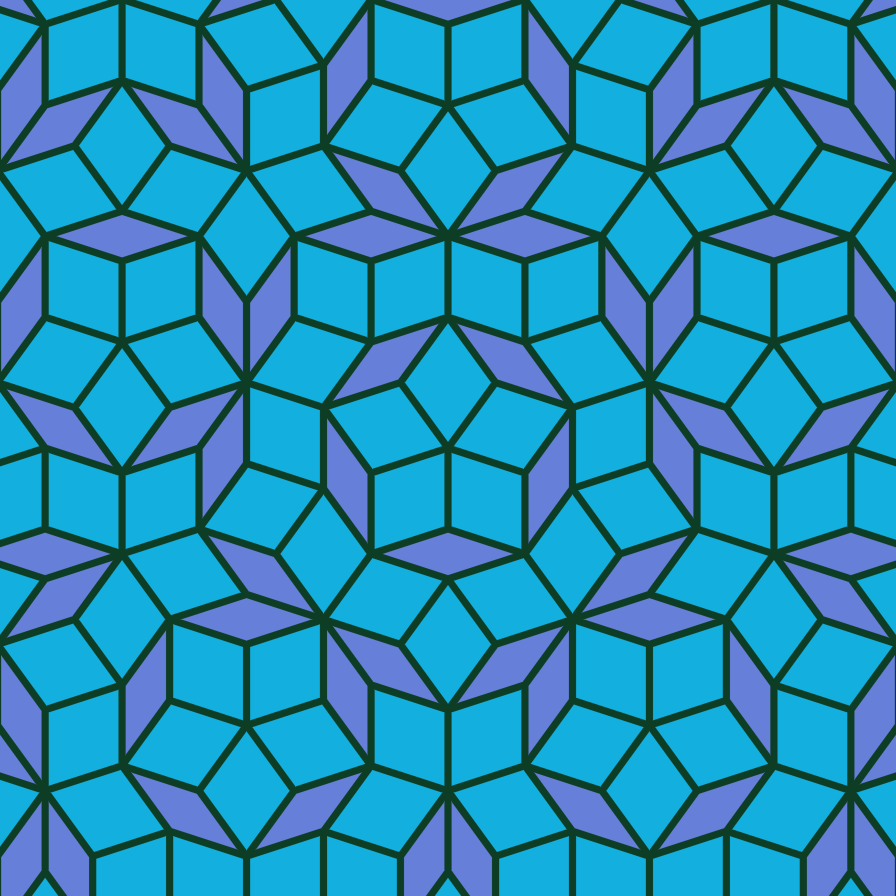
A Shadertoy shader for this pattern:

```glsl
// Five-fold symmetric Penrose tiling of thick and thin rhombs with dark outlines.
// Each crossing of two lines in a grid of five line families gives one rhomb;
// only the crossings that can reach the current point are tested.

const float TAU = 6.2831853;
const float EDGE_LENGTH = 0.0903;    // rhomb side, in canvas units
const float LINE_HALF_WIDTH = 0.0040; // half outline, in canvas units
const float GRID_SHIFT = 0.2;        // equal shift of all families: star at the centre

const vec3 THICK_COLOR = vec3(0.075, 0.685, 0.875);
const vec3 THIN_COLOR = vec3(0.400, 0.500, 0.855);
const vec3 LINE_COLOR = vec3(0.050, 0.240, 0.140);

// Unit normal of a line family, the first one pointing up
vec2 gridNormal(int family) {
    float angle = TAU * (0.25 + float(family) / 5.0);
    return vec2(cos(angle), sin(angle));
}

float cross2(vec2 a, vec2 b) {
    return a.x * b.y - a.y * b.x;
}

// Point where line m of family j meets line n of family k
vec2 gridCrossing(vec2 ej, vec2 ek, vec2 lineIndex, float shift) {
    vec2 s = lineIndex - shift;
    return (s.x * vec2(ek.y, -ek.x) + s.y * vec2(-ej.y, ej.x)) / cross2(ej, ek);
}

// Base corner of the rhomb that belongs to a crossing
vec2 rhombCorner(int j, int k, vec2 lineIndex, float shift) {
    vec2 ej = gridNormal(j), ek = gridNormal(k);
    vec2 crossing = gridCrossing(ej, ek, lineIndex, shift);
    vec2 corner = lineIndex.x * ej + lineIndex.y * ek;
    for (int i = 0; i < 5; i++) {
        if (i == j || i == k) continue;
        vec2 ei = gridNormal(i);
        corner += ceil(dot(crossing, ei) + shift) * ei;
    }
    return corner;
}

// Distance from q to the sides of the rhomb spanned by a and b, positive inside
float rhombInset(vec2 q, vec2 a, vec2 b) {
    float area = cross2(a, b);
    vec2 t = vec2(cross2(q, b), cross2(a, q)) / area;
    vec2 inset = 0.5 - abs(t - 0.5);
    return min(inset.x, inset.y) * abs(area);
}

// x: depth inside the covering rhomb, y: 1 for a thin rhomb
vec2 penrose(vec2 p, float shift) {
    vec2 result = vec2(0.0);
    for (int j = 0; j < 4; j++) {
        for (int k = j + 1; k < 5; k++) {
            vec2 ej = gridNormal(j), ek = gridNormal(k);
            float thin = 1.0 - step(0.75, abs(cross2(ej, ek)));
            // The tiling is the grid enlarged by 5/2, up to a bounded offset
            vec2 nearest = floor(vec2(dot(p, ej), dot(p, ek)) / 2.5 + shift);
            for (int c = 0; c < 4; c++) {
                vec2 lineIndex = nearest + vec2(c % 2, c / 2);
                vec2 corner = rhombCorner(j, k, lineIndex, shift);
                float inset = rhombInset(p - corner, ej, ek);
                if (inset > result.x) result = vec2(inset, thin);
            }
        }
    }
    return result;
}

void mainImage(out vec4 fragColor, in vec2 fragCoord) {
    float canvas = min(iResolution.x, iResolution.y);
    vec2 p = (fragCoord - 0.5 * iResolution.xy) / canvas;

    vec2 tile = penrose(p / EDGE_LENGTH, GRID_SHIFT);
    float depth = tile.x * EDGE_LENGTH;

    // Outline with a soft border about one pixel wide
    float blur = 0.7 / canvas;
    float fill = smoothstep(LINE_HALF_WIDTH - blur, LINE_HALF_WIDTH + blur, depth);
    vec3 tileColor = mix(THICK_COLOR, THIN_COLOR, tile.y);
    fragColor = vec4(mix(LINE_COLOR, tileColor, fill), 1.0);
}
```
